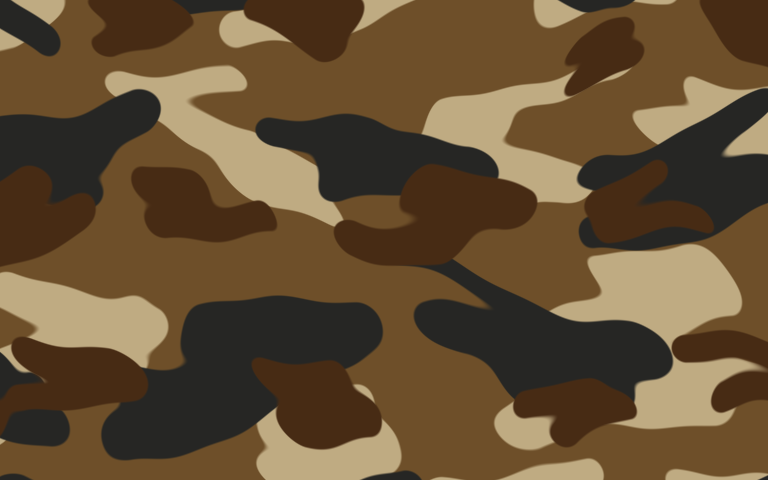
Write a WebGL 2 fragment shader that draws this pattern.

```glsl
#version 300 es
precision highp float;

// Woodland camouflage in desert tones: sand, black and dark brown patches on brown.
// Each patch is a stack of slanted capsules scattered in jittered cells, blended
// with an exponential smooth union and bent by layered sines.

uniform vec2 u_resolution;
out vec4 fragColor;

vec4 hash(vec3 id) {
    vec4 mixed = vec4(dot(id, vec3(12.98, 78.23, 37.72)),
                      dot(id, vec3(39.35, 11.14, 83.16)),
                      dot(id, vec3(73.16, 52.24, 9.15)),
                      dot(id, vec3(26.65, 94.67, 61.43)));
    return fract(sin(mixed) * 4375.85);
}

float capsule(vec2 p, vec2 halfAxis, float radius) {
    float along = clamp(dot(p, halfAxis) / dot(halfAxis, halfAxis), -1.0, 1.0);
    return length(p - halfAxis * along) - radius;
}

// Layered sines that make straight limbs wander
vec2 bend(vec2 p, float seed) {
    p += 0.032 * sin(p.yx * vec2(7.0, 6.3) + seed * vec2(1.7, 2.9));
    p += 0.012 * sin(p.yx * vec2(19.0, 16.0) + p * 6.0 + seed * vec2(4.1, 3.3));
    return p + 0.004 * sin(p.yx * vec2(43.0, 37.0) + seed);
}

// Signed distance to one layer of patches, one patch per cell
float patches(vec2 p, vec2 cell, int limbs, float thickness, float reach, float seed) {
    const float blend = 48.0;
    p = bend(p, seed);
    float sum = 1e-9;
    for (int j = -1; j <= 1; j++) {
        float row = floor(p.y / cell.y) + float(j);
        float shift = 0.5 * mod(row, 2.0) + 0.37 * seed;
        for (int i = -1; i <= 1; i++) {
            float column = floor(p.x / cell.x + shift) + float(i);
            vec4 place = hash(vec3(column, row, seed));
            vec2 centre = vec2(column - shift, row) + 0.5 + 0.34 * (place.xy - 0.5);
            float scale = 0.78 + 0.44 * place.z;
            vec2 local = (p - centre * cell) / scale;
            local.x += (place.w - 0.5) * 1.2 * local.y;

            for (int k = 0; k < limbs; k++) {
                vec4 limb = hash(vec3(column, row, seed + 7.3 * float(k + 1)));
                vec2 offset = vec2((limb.x - 0.5) * 1.5 * reach,
                                   (float(k) - 0.5 * float(limbs - 1)) * 2.1 * thickness);
                vec2 halfAxis = reach * (0.55 + 0.9 * limb.y) * vec2(1.0, 0.8 * (limb.z - 0.5));
                float radius = thickness * (0.65 + 0.7 * limb.w);
                sum += exp(-blend * scale * capsule(local - offset, halfAxis, radius));
            }
        }
    }
    return -log(sum) / blend;
}

void main() {
    vec2 p = gl_FragCoord.xy / u_resolution.y;
    float edge = max(0.0025, 0.7 / u_resolution.y);

    float sand = patches(p, vec2(0.64, 0.44), 4, 0.038, 0.14, 1.0);
    float black = patches(p, vec2(0.66, 0.43), 3, 0.033, 0.14, 2.0);
    float darkBrown = patches(p, vec2(0.48, 0.37), 2, 0.033, 0.085, 3.0);

    // Paint the layers from back to front
    vec3 colour = vec3(0.43, 0.31, 0.16);
    colour = mix(vec3(0.75, 0.67, 0.51), colour, smoothstep(-edge, edge, sand));
    colour = mix(vec3(0.15, 0.15, 0.14), colour, smoothstep(-edge, edge, black));
    colour = mix(vec3(0.28, 0.17, 0.08), colour, smoothstep(-edge, edge, darkBrown));
    fragColor = vec4(colour, 1.0);
}
```
